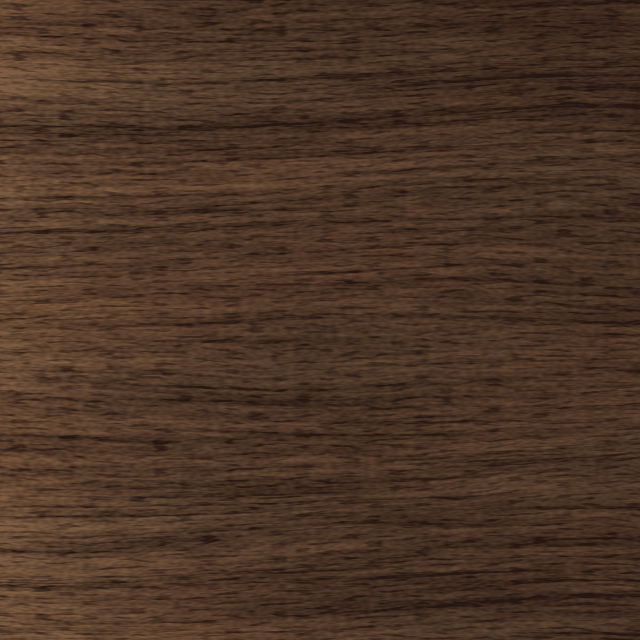
This texture is drawn by a three.js fragment shader. Its source:

```glsl
// Dark walnut veneer with near-horizontal grain, lit softly from the left.
// Warped growth rings give long fine veins; stretched gradient noise adds
// bands, streaks, pores and fibres. The sum blends a dark and a light brown.

#define DARK_BROWN vec3(0.190, 0.122, 0.092)
#define LIGHT_BROWN vec3(0.450, 0.328, 0.232)
#define AMBIENT 0.31
#define SIDE_LIGHT 0.64
#define LIGHT_FALLOFF 2.5
#define BAND_DEPTH 0.24
#define STREAK_DEPTH 0.30
#define VEIN_DEPTH 0.46
#define PORE_DEPTH 0.36
#define FIBRE_DEPTH 0.34
#define RING_ROWS 50.0
#define BELT_PERIOD 0.70

varying vec2 vUv;

// Random unit vector for a lattice cell
vec2 cellGradient(vec2 cell) {
  vec3 q = fract(cell.xyx * vec3(0.1031, 0.1030, 0.0973));
  q += dot(q, q.yzx + 33.33);
  float angle = 6.2832 * fract((q.x + q.y) * q.z);
  return vec2(cos(angle), sin(angle));
}

// Gradient noise, roughly -0.7 to 0.7
float gradientNoise(vec2 p) {
  vec2 cell = floor(p);
  vec2 f = p - cell;
  vec2 blend = f * f * f * (f * (f * 6.0 - 15.0) + 10.0);
  vec2 right = vec2(1.0, 0.0);
  vec2 up = vec2(0.0, 1.0);
  float a = dot(cellGradient(cell), f);
  float b = dot(cellGradient(cell + right), f - right);
  float c = dot(cellGradient(cell + up), f - up);
  float d = dot(cellGradient(cell + 1.0), f - 1.0);
  return mix(mix(a, b, blend.x), mix(c, d, blend.x), blend.y);
}

// Noise stretched to the given cell counts, shifted by a seed
float grain(vec2 p, float across, float rows, float seed) {
  return gradientNoise(p * vec2(across, rows) + vec2(seed * 7.3, seed * 13.7));
}

// Gentle tilt and waviness of the fibres
vec2 bendFibres(vec2 p) {
  float bend = 0.032 * grain(p, 1.3, 3.0, 1.0)
             + 0.004 * grain(p, 4.0, 13.0, 2.0)
             + 0.0012 * grain(p, 22.0, 50.0, 3.0);
  return vec2(p.x, p.y - 0.012 * p.x + bend);
}

// Long thin dark lines at uneven spacing, each with a soft upper shade
float veins(vec2 p, float rows, float seed) {
  float phase = p.y * rows + 1.7 * grain(p, 0.9, rows * 0.23, seed);
  float ring = fract(phase) - 0.4;
  float line = 1.0 - smoothstep(0.04, 0.17, abs(ring));
  float shade = 0.35 * smoothstep(-0.05, 0.05, ring) * (1.0 - smoothstep(0.05, 0.55, ring));
  float presence = smoothstep(-0.22, 0.28, grain(p, 1.8, rows * 0.7, seed + 1.0));
  float breaks = smoothstep(-0.35, 0.10, grain(p, 26.0, rows * 3.5, seed + 2.0));
  return max(line * mix(0.45, 1.0, breaks), shade) * presence;
}

// Recurring dark belt of dense growth lines
float darkBelt(vec2 p) {
  float halfPeriod = 0.5 * BELT_PERIOD;
  float offset = mod(p.y - 0.10 + halfPeriod, BELT_PERIOD) - halfPeriod;
  return exp(-offset * offset / 0.0009);
}

void main() {
  vec2 wood = bendFibres(vUv);

  // Side light, uneven from streak to streak
  float glow = exp(-LIGHT_FALLOFF * vUv.x);
  float patches = grain(wood, 1.0, 7.0, 4.0);
  float light = AMBIENT + SIDE_LIGHT * glow * (1.0 + 0.35 * patches);
  light -= 0.10 * smoothstep(0.82, 1.0, vUv.y);

  // Broad bands, narrow streaks and faint cross ripples
  float belt = darkBelt(wood);
  float figure = BAND_DEPTH * grain(wood, 1.1, 11.0, 5.0)
               + STREAK_DEPTH * grain(wood, 1.5, 33.0, 6.0)
               + STREAK_DEPTH * grain(wood, 3.0, 90.0, 7.0)
               + 0.07 * grain(wood, 38.0, 13.0, 8.0)
               - 0.10 * belt;

  // Dark veins, denser inside the belt
  float lines = veins(wood, RING_ROWS, 9.0)
              + (0.35 + 0.5 * belt) * veins(wood, RING_ROWS * 1.9, 14.0);

  // Short pores and fine fibres
  float pores = smoothstep(0.08, 0.36, grain(wood, 27.0, 215.0, 19.0));
  float fibres = grain(wood, 85.0, 290.0, 20.0)
               + grain(wood, 13.0, 170.0, 21.0);

  float relief = figure - VEIN_DEPTH * lines - PORE_DEPTH * pores
               + FIBRE_DEPTH * fibres;
  float tone = light + relief * (0.62 + 0.55 * light);
  tone = clamp(tone, -0.18, 1.15);

  // Brown ramp with slow drifts toward red
  vec3 color = mix(DARK_BROWN, LIGHT_BROWN, tone);
  float redness = grain(wood, 1.8, 6.0, 22.0);
  color *= 1.0 + redness * vec3(0.03, -0.02, -0.04);

  gl_FragColor = vec4(color, 1.0);
}
```
